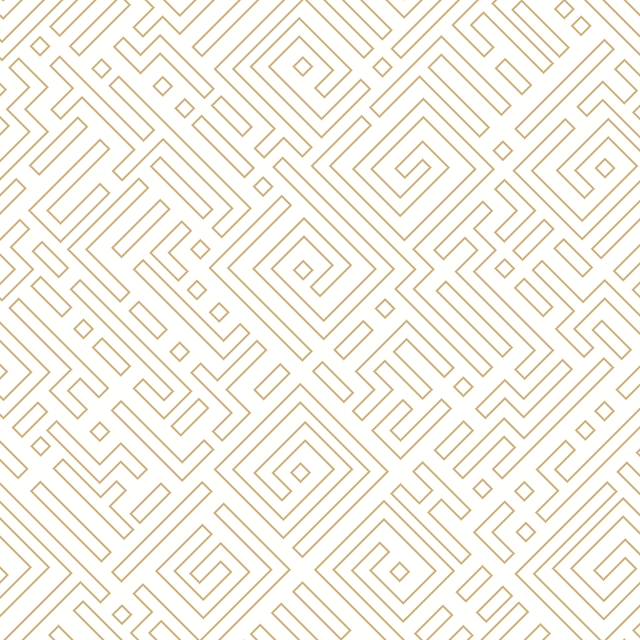
Write a WebGL 2 fragment shader that draws this pattern.

```glsl
#version 300 es
precision highp float;
// Thin golden outlines of winding maze bars, laid diagonally on white.

uniform vec2 u_resolution;
out vec4 fragColor;

const float PITCH = 0.0445;       // spacing of the bar lattice
const float HALF_BAR = 0.227;     // half bar width, in lattice steps
const float JITTER = 0.26;        // unevenness of the lattice lines
const float BLOCK = 5.0;          // lattice steps per spiral block
const float SPIRAL_SHARE = 0.4;
const float STOP_SHARE = 0.09;
const float BRANCH_SHARE = 0.3;
const vec3 PAPER = vec3(1.0, 1.0, 0.995);
const vec3 INK = vec3(0.75, 0.66, 0.53);
const vec3 LINE_REACH = vec3(1.2, 1.35, 1.65) / 512.0; // warm, soft fringe
const float LINE_CORE = 0.1 / 512.0;

float hash(vec2 p, float seed) {
    return fract(sin(dot(p, vec2(127.1, 311.7)) + seed * 17.3) * 43758.5);
}

// One of the four lattice directions, from a random value in 0..1
vec2 heading(float random) {
    float k = floor(random * 4.0);
    vec2 axis = mod(k, 2.0) < 1.0 ? vec2(1.0, 0.0) : vec2(0.0, 1.0);
    return k < 2.0 ? axis : -axis;
}

// Step that winds inwards along square rings; zero at the centre
vec2 spiralStep(vec2 o) {
    float ring = max(abs(o.x), abs(o.y));
    if (ring < 0.5) return vec2(0.0);
    if (o.x == -ring && o.y == 1.0 - ring) return vec2(1.0, 0.0);
    if (o.y == -ring && o.x < ring) return vec2(1.0, 0.0);
    if (o.x == ring && o.y < ring) return vec2(0.0, 1.0);
    if (o.y == ring && o.x > -ring) return vec2(-1.0, 0.0);
    return vec2(0.0, -1.0);
}

// Direction in which a bar leaves a node
vec2 flow(vec2 node) {
    vec2 block = floor(node / BLOCK);
    if (hash(block, 1.0) < SPIRAL_SHARE) {
        float turn = hash(block, 2.0) < 0.5 ? -1.0 : 1.0;
        vec2 o = turn * (node - block * BLOCK - floor(BLOCK / 2.0));
        return turn * (hash(block, 3.0) < 0.5 ? spiralStep(o) : spiralStep(o.yx).yx);
    }
    vec2 region = floor((node + 1.0) / 3.0);
    bool followsRegion = hash(node, 4.0) < 0.55;
    return heading(followsRegion ? hash(region, 5.0) : hash(node, 6.0));
}

// Straight runs win over side branches, so most bars stay single paths
bool isJoined(vec2 node, vec2 dir) {
    if (hash(node, 7.0) < STOP_SHARE) return false;
    vec2 next = node + dir;
    vec2 nextDir = flow(next);
    bool nextIsFed = flow(next - nextDir) == nextDir;
    return nextDir == dir || !nextIsFed || hash(node, 8.0) < BRANCH_SHARE;
}

vec2 nodePosition(vec2 node) {
    vec2 random = vec2(hash(vec2(node.x, 3.0), 9.0), hash(vec2(node.y, 5.0), 10.0));
    return node + JITTER * (random - 0.5);
}

// Mitred signed distance to the bar between two nodes
float barDistance(vec2 p, vec2 a, vec2 b, float halfWidth) {
    vec2 d = max(min(a, b) - halfWidth - p, p - max(a, b) - halfWidth);
    return max(d.x, d.y);
}

float mazeDistance(vec2 p) {
    float nearest = 10.0;
    vec2 home = floor(p + 0.5);
    for (int y = -1; y <= 1; y++) {
        for (int x = -1; x <= 1; x++) {
            vec2 node = home + vec2(x, y);
            vec2 dir = flow(node);
            vec2 end = isJoined(node, dir) ? node + dir : node;
            float d = barDistance(p, nodePosition(node), nodePosition(end), HALF_BAR);
            nearest = min(nearest, d);
        }
    }
    return nearest;
}

void main() {
    vec2 uv = gl_FragCoord.xy / u_resolution.y;

    // Lattice turned by 45 degrees
    vec2 p = vec2(uv.x + uv.y, uv.y - uv.x) * sqrt(0.5) / PITCH + 40.3;
    float edge = abs(mazeDistance(p)) * PITCH;

    // Soft line, widened a little on very small canvases
    float scale = max(1.0, 512.0 / u_resolution.y);
    vec3 coverage = 1.0 - smoothstep(vec3(LINE_CORE), LINE_REACH * scale, vec3(edge));
    fragColor = vec4(mix(PAPER, INK, coverage), 1.0);
}
```
